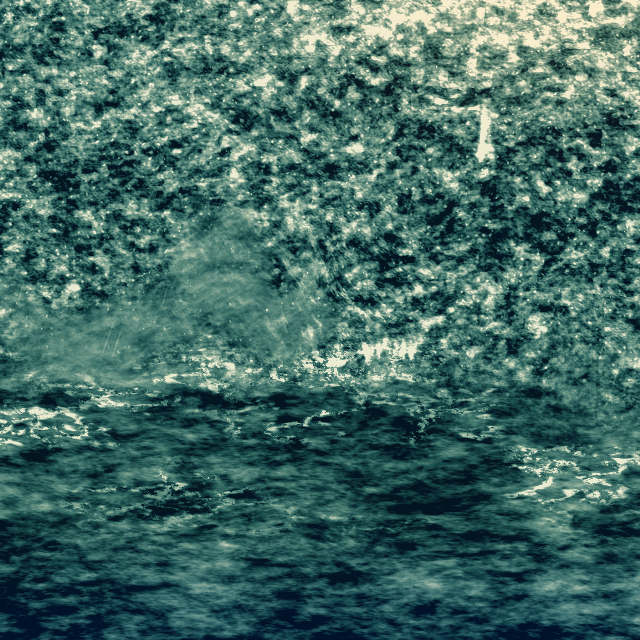
This texture is drawn by a three.js fragment shader. Its source:

```glsl
// Rain-lashed sea: glittering chop above, a misty splash in the middle, dark swell below.
varying vec2 vUv;

float hash(vec2 p) {
  return fract(sin(dot(p, vec2(127.1, 311.7))) * 43758.5453);
}

float noise(vec2 p) {
  vec2 i = floor(p), f = fract(p);
  f = f * f * (3.0 - 2.0 * f);
  return mix(mix(hash(i), hash(i + vec2(1, 0)), f.x),
             mix(hash(i + vec2(0, 1)), hash(i + vec2(1, 1)), f.x), f.y);
}

// Fractal noise around 0.5; rotating each octave hides the lattice.
float fbm(vec2 p, float gain) {
  float sum = 0.0, amp = 1.0, total = 0.0;
  for (int i = 0; i < 4; i++) {
    sum += amp * noise(p);
    total += amp;
    amp *= gain;
    p = mat2(0.96, 0.28, -0.28, 0.96) * p * 2.03 + 17.3;
  }
  return sum / total;
}

float ridge(float n) {
  return 1.0 - abs(2.0 * n - 1.0);
}

// Soft elliptical mask.
float blob(vec2 p, vec2 center, vec2 radius) {
  vec2 d = (p - center) / radius;
  return exp(-dot(d, d));
}

// Scattered bright drops, one at most per cell, each with its own slant.
float drops(vec2 p, float chance) {
  vec2 cell = floor(p);
  vec2 d = fract(p) - 0.35 - 0.3 * vec2(hash(cell + 3.1), hash(cell + 8.7));
  d.y += 1.4 * d.x * (hash(cell + 5.5) - 0.5);
  float size = 0.15 + 0.2 * hash(cell + 1.9);
  return step(1.0 - chance, hash(cell)) * (1.0 - smoothstep(size * 0.3, size, length(d)));
}

// Thin slanted stroke that fades at both ends.
float stroke(vec2 p, vec2 base, float height, float lean, float width) {
  vec2 d = p - base;
  float along = d.y / height;
  float fade = smoothstep(0.0, 0.3, along) * (1.0 - smoothstep(0.5, 1.0, along));
  return fade * (1.0 - smoothstep(width * 0.2, width, abs(d.x - lean * d.y)));
}

vec3 seaColor(float tone) {
  float t = clamp(tone, 0.0, 1.0) * 5.0;
  vec3 c = mix(vec3(0.01, 0.08, 0.13), vec3(0.08, 0.27, 0.27), clamp(t, 0.0, 1.0));
  c = mix(c, vec3(0.23, 0.44, 0.41), clamp(t - 1.0, 0.0, 1.0));
  c = mix(c, vec3(0.41, 0.58, 0.52), clamp(t - 2.0, 0.0, 1.0));
  c = mix(c, vec3(0.64, 0.73, 0.64), clamp(t - 3.0, 0.0, 1.0));
  return mix(c, vec3(0.92, 0.92, 0.82), clamp(t - 4.0, 0.0, 1.0));
}

void main() {
  vec2 uv = vUv;
  vec2 warp = vec2(fbm(uv * 9.0, 0.5), fbm(uv * 9.0 + 31.0, 0.5)) - 0.5;
  float far = smoothstep(0.3, 0.55, uv.y + 0.15 * warp.y + 0.1 * (uv.x - 0.5));
  float grain = fbm(uv * vec2(75.0, 100.0), 0.8);

  // Dark swell: low waves, finer with distance, under sharp ripples.
  vec2 w = uv + warp * vec2(0.03, 0.012);
  float swell = fbm(w * vec2(6.0, 24.0), 0.6) - 0.5;
  float wavelets = fbm(w * vec2(20.0, 62.0) + 9.0, 0.75) - 0.5;
  float ripple = ridge(fbm(w * vec2(34.0, 90.0) + 70.0, 0.7)) - 0.75;
  float nearTone = 0.12 + 0.46 * uv.y + 0.85 * swell + 1.15 * wavelets + 0.35 * ripple;
  nearTone += 0.13 * blob(uv, vec2(0.8, 0.17), vec2(0.3, 0.08));
  nearTone -= 0.12 * blob(uv, vec2(0.55, 0.36), vec2(0.6, 0.035));

  // Broken foam crests on the swell.
  float crest = ridge(fbm(w * vec2(10.0, 32.0) + 40.0, 0.6));
  float patches = smoothstep(0.4, 0.65, noise(uv * vec2(7.0, 18.0) + 4.0));
  float foam = patches * smoothstep(0.82, 0.97, crest) * smoothstep(0.36, 0.58, grain);
  nearTone += 0.7 * foam * smoothstep(0.1, 0.28, uv.y);

  // Rain-beaten chop, brightest towards the upper right.
  vec2 q = uv + warp * 0.02;
  float chop = fbm(q * vec2(44.0, 62.0), 0.85) - 0.5;
  float flecks = smoothstep(0.55, 0.78, noise(q * vec2(80.0, 105.0) + 12.0));
  float bands = fbm(q * vec2(9.0, 26.0) + 60.0, 0.6) - 0.5;
  float farTone = 0.37 + 0.13 * smoothstep(0.55, 1.0, uv.y);
  farTone += 1.9 * chop + 0.55 * bands + 0.32 * (flecks - 0.2);
  farTone += 0.34 * blob(uv, vec2(0.82, 1.04), vec2(0.45, 0.17));
  farTone -= 0.10 * blob(uv, vec2(0.95, 0.68), vec2(0.28, 0.16));
  farTone -= 0.08 * blob(uv, vec2(0.0, 0.95), vec2(0.25, 0.25));
  float tone = mix(nearTone, farTone, far);

  // Splash: ragged mist, brushed sideways, with broken spray to its right.
  vec2 m = uv + warp * 0.22;
  float mist = max(blob(m, vec2(0.37, 0.55), vec2(0.17, 0.075)),
                   0.8 * blob(m, vec2(0.17, 0.49), vec2(0.2, 0.07)));
  vec2 slant = vec2(uv.x + 0.5 * uv.y, uv.y - 0.5 * uv.x);
  float brushed = fbm(slant * vec2(22.0, 75.0), 0.7) - 0.5;
  float mistTone = 0.5 + 0.5 * brushed + 0.25 * bands + 0.35 * chop;
  tone = mix(tone, mistTone, 0.85 * smoothstep(0.15, 0.8, mist));
  vec2 lean = vec2(uv.x + 0.6 * uv.y, uv.y - 0.6 * uv.x) + warp * 0.05;
  float spray = smoothstep(0.5, 0.7, fbm(lean * vec2(70.0, 24.0), 0.7));
  tone += 0.4 * blob(m, vec2(0.52, 0.57), vec2(0.16, 0.1)) * (spray - 0.1);
  float foot = blob(uv + warp * 0.12, vec2(0.52, 0.44), vec2(0.2, 0.032));
  tone += 0.55 * foot * smoothstep(0.47, 0.62, grain);

  // Glints and flying drops.
  tone += 0.45 * drops(q * vec2(84.0, 90.0), 0.2) * far * (1.0 - 0.8 * mist);
  tone += 0.4 * drops(uv * vec2(125.0, 105.0) + 0.37, 0.06) * (0.15 + 0.85 * far);

  // Crown of the splash, falling rain and one broad jet.
  for (int i = 0; i < 16; i++) {
    float k = float(i);
    float a = hash(vec2(k, 2.0)), b = hash(vec2(k, 7.0)), c = hash(vec2(k, 13.0));
    tone += 0.35 * stroke(uv, vec2(0.56 + 0.09 * a, 0.43 + 0.015 * b), 0.02 + 0.025 * c, b - 0.5, 0.006);
    tone += 0.16 * stroke(uv, vec2(a, 0.22 + 0.75 * b), 0.03 + 0.05 * c, 0.2 + 0.2 * c, 0.002);
    tone += 0.17 * stroke(uv, vec2(0.745 + 0.03 * a, 0.72 + 0.03 * b), 0.07 + 0.06 * c, 0.1 - 0.25 * a, 0.006);
  }

  // Warm light at the top, cooler blue in the bottom shadows.
  vec3 color = seaColor(tone);
  color += vec3(0.06, 0.01, -0.02) * blob(uv, vec2(0.85, 1.0), vec2(0.4, 0.2));
  color += vec3(-0.01, -0.01, 0.03) * (1.0 - smoothstep(0.0, 0.2, uv.y));
  gl_FragColor = vec4(clamp(color, 0.0, 1.0), 1.0);
}
```
